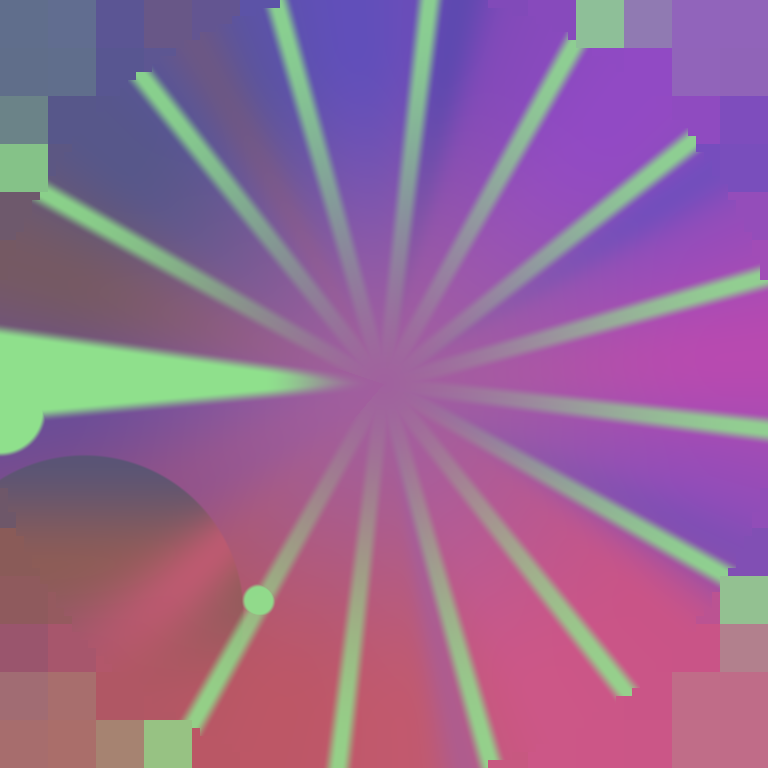
Reproduce this background procedurally as a Shadertoy shader.

```glsl
// Soft green spokes and a wedge over a colour wheel, with blocky corners.

const vec3 GREEN = vec3(0.56, 0.88, 0.55);
const vec3 HUB   = vec3(0.63, 0.37, 0.62);
const vec3 BLUE  = vec3(0.34, 0.31, 0.74);
const vec3 ROSE  = vec3(0.80, 0.35, 0.47);
const vec3 RUST  = vec3(0.55, 0.36, 0.34);
const vec3 SLATE = vec3(0.35, 0.33, 0.46);

const float SECTORS = 16.0;
const float SPOKE_OFFSET = -6.8; // degrees
const float RIM = 0.512;

// One colour per sector, counter-clockwise from the right.
const vec3 WHEEL[16] = vec3[16](
    vec3(0.72, 0.29, 0.69), vec3(0.59, 0.30, 0.73),
    vec3(0.57, 0.29, 0.77), vec3(0.52, 0.29, 0.73),
    vec3(0.38, 0.31, 0.73), vec3(0.35, 0.33, 0.62),
    vec3(0.34, 0.34, 0.54), vec3(0.46, 0.35, 0.39),
    vec3(0.42, 0.30, 0.59), vec3(0.55, 0.31, 0.51),
    vec3(0.69, 0.34, 0.39), vec3(0.74, 0.34, 0.40),
    vec3(0.76, 0.35, 0.43), vec3(0.80, 0.34, 0.53),
    vec3(0.79, 0.33, 0.53), vec3(0.59, 0.30, 0.72));

float angleOf(vec2 p) {
    return degrees(atan(p.y, p.x + 1e-6));
}

// Signed difference of two angles, in degrees.
float angleGap(float a, float b) {
    return mod(a - b + 180.0, 360.0) - 180.0;
}

float lobe(float angle, float centre, float width) {
    float d = angleGap(angle, centre) / width;
    return exp(-d * d);
}

vec2 snap(vec2 p, float cells) {
    return (floor(p * cells) + 0.5) / cells;
}

float disc(vec2 p, vec2 centre, float radius, float blur) {
    return 1.0 - smoothstep(-blur, blur, length(p - centre) - radius);
}

// Angular palette fading into the hub, with a few coloured streaks.
vec3 wheelColor(vec2 p) {
    float angle = angleOf(p);
    float s = mod((angle - SPOKE_OFFSET) * SECTORS / 360.0 - 0.5, SECTORS);
    int i = int(s) % 16;
    vec3 ring = mix(WHEEL[i], WHEEL[(i + 1) % 16], smoothstep(0.0, 1.0, fract(s)));
    ring = mix(ring, BLUE, 0.55 * lobe(angle, 33.0, 5.0));
    ring = mix(ring, BLUE * 0.9, 0.65 * lobe(angle, 79.0, 5.0));
    ring = mix(ring, BLUE, 0.45 * lobe(angle, -26.0, 6.0));
    ring = mix(ring, RUST, 0.35 * lobe(angle, 119.0, 5.0));
    ring = mix(ring, HUB, 0.60 * lobe(angle, -78.0, 4.0));
    return mix(HUB, ring, smoothstep(0.0, 0.45, length(p)));
}

// Rust and slate patch at the lower left, crossed by a rose streak.
vec3 addPatch(vec3 color, vec2 p, float blur) {
    vec3 patchColor = mix(RUST, SLATE, smoothstep(-0.24, -0.09, p.y));
    patchColor = mix(patchColor, ROSE, 0.75 * lobe(angleOf(p), 225.0, 8.0));
    float mask = disc(p, vec2(-0.39, -0.30), 0.207, blur);
    return mix(color, patchColor, mask * smoothstep(-0.42, -0.24, p.y));
}

// Evenly spaced spokes, leaving a gap of three on the left.
float spokes(vec2 p) {
    float r = length(p);
    float turn = (angleOf(p) - SPOKE_OFFSET) * SECTORS / 360.0;
    float index = mod(floor(turn + 0.5), SECTORS);
    float gap = step(7.5, index) * step(index, 10.5);
    float offset = (fract(turn + 0.5) - 0.5) * radians(360.0 / SECTORS);
    float d = r * abs(sin(offset));
    float bar = 1.0 - smoothstep(0.004, 0.015 + 0.012 * r, d);
    return bar * (1.0 - gap) * 0.88 * smoothstep(-0.05, 0.5, r);
}

float wedge(vec2 p) {
    float r = length(p);
    float d = r * radians(abs(angleGap(angleOf(p), 178.6)) - 6.7);
    return (1.0 - smoothstep(-0.009, 0.009, d)) * smoothstep(0.01, 0.16, r);
}

// Weight of green in the corner blocks, repeated by quarter turns.
float cornerBlocks(vec2 p) {
    vec2 q = p.x > 0.0 ? (p.y > 0.0 ? p : vec2(-p.y, p.x))
                       : (p.y > 0.0 ? vec2(p.y, -p.x) : -p);
    if (min(q.x, q.y) > 0.375) return 0.17;
    if (q.y < 0.4375 || q.x < 0.25) return 0.0;
    return q.x < 0.3125 ? 0.78 : (q.x < 0.375 ? 0.32 : 0.0);
}

void mainImage(out vec4 fragColor, in vec2 fragCoord) {
    vec2 p = fragCoord / iResolution.xy - 0.5;
    float blur = 1.5 / iResolution.y;

    // Blocks replace the smooth wheel outside a stepped rim.
    float block = cornerBlocks(p);
    bool outside = block > 0.0 || length(snap(p, 96.0)) > RIM;
    vec2 q = outside ? snap(p, 16.0) : p;
    vec3 color = addPatch(wheelColor(q), q, blur);

    // Green shapes
    float green = outside ? block : spokes(p);
    green = max(green, wedge(p));
    green = max(green, disc(p, vec2(-0.5, -0.034), 0.058, 0.004));
    green = max(green, 0.95 * disc(p, vec2(-0.163, -0.282), 0.020, 0.003));
    fragColor = vec4(mix(color, GREEN, green), 1.0);
}
```
